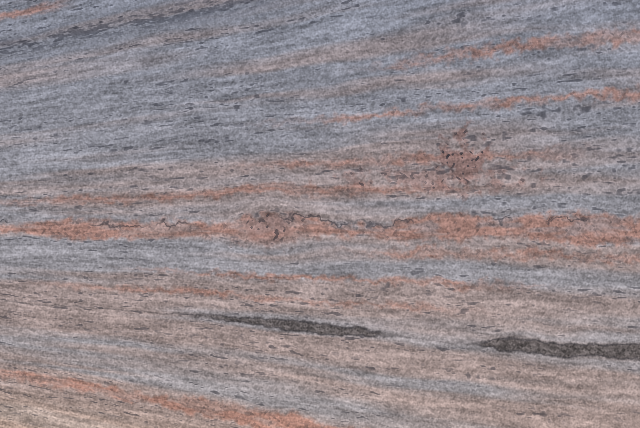
Reproduce this texture procedurally as a Shadertoy shader.

```glsl
// Polished gneiss slab: fanned grey and pink foliation, granite veins, dark lenses.

const vec3 COOL_GREY  = vec3(0.578, 0.572, 0.592);
const vec3 WARM_GREY  = vec3(0.618, 0.562, 0.552);
const vec3 VEIN_PINK  = vec3(0.645, 0.505, 0.465);
const vec3 RUST       = vec3(0.560, 0.440, 0.415);
const vec3 SAND       = vec3(0.690, 0.610, 0.560);
const vec3 BIOTITE    = vec3(0.190, 0.190, 0.215);
const vec3 LENS_BROWN = vec3(0.360, 0.340, 0.340);
const vec3 TOP_TINT    = vec3(0.915, 0.950, 1.005);
const vec3 BOTTOM_TINT = vec3(1.060, 1.030, 1.010);

const float FAN_HEIGHT = 0.47;   // height where the layers lie level
const float FAN_SPREAD = 0.45;   // how strongly they converge to the right
const vec2  KNOT       = vec2(0.62, 0.468);
const float DARK_LAYER = 0.300;
const float STREAK_CONTRAST = 0.42;
const float FIBRE_CONTRAST  = 0.24;
const float GRAIN_CONTRAST  = 0.26;
const float FLECK_STRENGTH  = 0.56;

// Pink veins: layer height, centre x, half length, half width
const int VEIN_COUNT = 10;
const vec4 VEINS[VEIN_COUNT] = vec4[](
    vec4(0.468, 0.75, 2.0, 0.014), vec4(0.652, 1.20, 0.7, 0.005),
    vec4(0.530, 0.60, 0.8, 0.006), vec4(0.575, 0.95, 0.5, 0.005),
    vec4(0.128, 0.30, 0.9, 0.012), vec4(0.730, 1.25, 0.5, 0.005),
    vec4(0.432, 1.20, 0.5, 0.005), vec4(0.386, 0.80, 0.6, 0.004),
    vec4(0.345, 0.60, 0.6, 0.004), vec4(0.960, 0.00, 0.2, 0.011));

float hash(vec2 p) {
    vec3 q = fract(p.xyx * 0.1031);
    q += dot(q, q.yzx + 33.33);
    return fract((q.x + q.y) * q.z);
}

float noise(vec2 p) {
    vec2 i = floor(p), f = fract(p);
    f = f * f * (3.0 - 2.0 * f);
    return mix(mix(hash(i), hash(i + vec2(1, 0)), f.x),
               mix(hash(i + vec2(0, 1)), hash(i + vec2(1, 1)), f.x), f.y);
}

float fbm(vec2 p) {
    float sum = 0.0, weight = 0.571;
    for (int i = 0; i < 3; i++) {
        sum += weight * noise(p);
        p = p * 2.03 + vec2(17.3, 9.1);
        weight *= 0.5;
    }
    return sum;
}

// Height of the rock layer through p: a fan, gently folded, swelling at the knot
float layerHeight(vec2 p) {
    float bend = p.x - 0.25 * p.x * p.x;
    float s = FAN_HEIGHT + (p.y - FAN_HEIGHT) * (1.0 - FAN_SPREAD * bend);
    s += 0.014 * (fbm(p * vec2(2.5, 5.0)) - 0.5);
    s += 0.006 * (noise(p * vec2(13.0, 26.0)) - 0.5);
    vec2 d = vec2(p.x - KNOT.x, s - KNOT.y);
    float swell = exp(-pow(d.x / 0.09, 2.0) - pow(d.y / 0.06, 2.0));
    return KNOT.y + d.y * (1.0 - 0.55 * swell);
}

float ellipse(vec2 p, vec2 centre, vec2 radius, float rough) {
    return 1.0 - smoothstep(0.4, 1.25, length((p - centre) / radius) + rough);
}

void mainImage(out vec4 fragColor, in vec2 fragCoord) {
    vec2 p = fragCoord / iResolution.y;
    float s = layerHeight(p);
    vec2 q = vec2(p.x, s);
    vec2 turned = mat2(0.82, 0.57, -0.57, 0.82) * p;

    // Noise at the scale of bands, streaks, fibres and grains
    float band   = fbm(q * vec2(1.2, 30.0) + 4.0);
    float streak = fbm(q * vec2(11.0, 125.0) + 31.0);
    float fibre  = noise(q * vec2(85.0, 330.0) + 7.0);
    float grain  = noise(turned * 270.0 + 90.0);
    float rough  = fbm(turned * 55.0) - 0.5;
    float patchy = smoothstep(0.34, 0.62, fbm(q * vec2(16.0, 95.0) + 71.0));

    // Alternating grey and pinkish layers
    float warmth = smoothstep(0.36, 0.66, band + 0.2 * (0.5 - s));
    vec3 col = mix(COOL_GREY, WARM_GREY, warmth);
    col = mix(col, SAND, 0.6 * (1.0 - smoothstep(0.03, 0.13, s)));

    // Pink granite veins with ragged, broken edges
    float pink = 0.0;
    for (int i = 0; i < VEIN_COUNT; i++) {
        vec4 v = VEINS[i];
        float along = 1.0 - smoothstep(0.4, 1.0, abs(p.x - v.y) / v.z);
        float width = v.w * (0.4 + 1.2 * noise(vec2(p.x * 6.0, float(i) * 7.0)));
        float edge = abs(s - v.x + 0.02 * rough) - width;
        pink = max(pink, along * (1.0 - smoothstep(-0.006, 0.006, edge)));
    }
    col = mix(col, VEIN_PINK, pink * mix(0.5, 1.0, patchy));

    // Rusty knot and the hooked patch at upper right
    float rust = 0.45 * ellipse(p, KNOT, vec2(0.07, 0.04), 2.0 * rough);
    rust = max(rust, 0.8 * ellipse(p, vec2(1.08, 0.615), vec2(0.05, 0.07), 2.5 * rough));
    rust = max(rust, 0.5 * ellipse(p, vec2(1.01, 0.585), vec2(0.18, 0.028), 2.5 * rough));
    col = mix(col, RUST, rust);

    // Mineral texture
    col *= 1.0 + STREAK_CONTRAST * (streak - 0.5) + FIBRE_CONTRAST * (fibre - 0.5)
               + GRAIN_CONTRAST * (grain - 0.5);

    // Biotite flecks along the layers, and dark spots in the rusty parts
    float fleckZone = smoothstep(0.38, 0.62, fbm(q * vec2(4.0, 60.0) + 53.0));
    float fleck = smoothstep(0.60, 0.85, 0.6 * fibre + 0.4 * noise(q * vec2(38.0, 240.0) + 19.0));
    float spot = smoothstep(0.70, 0.85, noise(turned * 135.0 + 13.0));
    col = mix(col, BIOTITE, max(FLECK_STRENGTH * fleck * mix(0.25, 1.0, fleckZone) * (1.0 - 0.6 * pink),
                                spot * (0.75 * rust + 0.22 * pink)));

    // Thin broken seam on top of the main vein
    float seam = abs(s - KNOT.y - 0.012 + 0.025 * rough);
    float seamGap = smoothstep(0.50, 0.70, noise(vec2(p.x * 17.0, 3.0)));
    col = mix(col, BIOTITE, 0.5 * seamGap * (1.0 - smoothstep(0.0, 0.003, seam)));

    // Dark streaks in the upper left corner
    float shade = exp(-pow((s - 0.885) / 0.026, 2.0)) * (1.0 - smoothstep(0.4, 1.1, p.x));
    col = mix(col, BIOTITE, 0.55 * shade * smoothstep(0.42, 0.62, 0.6 * streak + 0.4 * fibre));

    // Two speckled dark lenses joined by a hairline
    float lens = 0.0008 + 0.0085 * smoothstep(0.33, 0.72, p.x) * (1.0 - smoothstep(0.78, 0.96, p.x))
               + 0.0090 * smoothstep(1.09, 1.18, p.x);
    float lensEdge = abs(s - DARK_LAYER + 0.008 * rough) - lens;
    float inLens = 1.0 - smoothstep(-0.002, 0.003, lensEdge);
    float rim = 1.0 - smoothstep(0.0, 0.003, abs(lensEdge + 0.001));
    vec3 lensCol = LENS_BROWN * (0.55 + 0.9 * mix(grain, fibre, 0.4));
    col = mix(col, mix(lensCol, BIOTITE, 0.45 * rim), inLens * mix(0.4, 0.9, smoothstep(0.001, 0.006, lens)));

    // Cool, dim top to warm, bright bottom
    col *= mix(BOTTOM_TINT, TOP_TINT, clamp(p.y, 0.0, 1.0));
    fragColor = vec4(clamp(col, 0.0, 1.0), 1.0);
}
```
